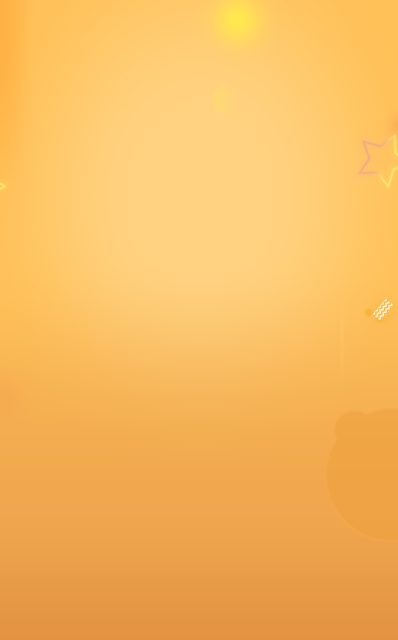
Give the GLSL for this background, as a WebGL 1 fragment shader.

```glsl
precision highp float;
// Warm amber backdrop with a soft glow, neon stars, a small sweet and a faint cloud.

uniform vec2 u_resolution;

#define ASPECT 0.621
#define GLOW_CENTER vec2(0.313, 0.694)
#define GLOW_COLOR vec3(1.0, 0.825, 0.51)
#define EDGE_COLOR vec3(1.0, 0.757, 0.345)
#define FLOOR_COLOR vec3(0.938, 0.65, 0.305)
#define BASE_COLOR vec3(0.892, 0.582, 0.262)
#define SUN_COLOR vec3(1.0, 0.925, 0.29)
#define NEON_YELLOW vec3(1.0, 0.92, 0.43)
#define NEON_PINK vec3(0.94, 0.66, 0.54)
#define STAR_RADIUS 0.042
#define STAR_INNER 0.52
#define STAR_STROKE 0.0013

const float PI = 3.14159265;

float halo(vec2 p, vec2 center, float radius) {
    vec2 d = (p - center) / radius;
    return exp(-dot(d, d));
}

float fill(float dist, float soft) {
    return 1.0 - smoothstep(-soft, soft, dist);
}

float segmentDistance(vec2 p, vec2 a, vec2 b) {
    vec2 ab = b - a;
    return length(p - a - ab * clamp(dot(p - a, ab) / dot(ab, ab), 0.0, 1.0));
}

// Distance to the outline of a five-pointed star, folded into half a point
float starOutline(vec2 p, float turn) {
    float sector = 0.4 * PI;
    float a = atan(p.y, p.x) - turn + 0.5 * sector;
    a = abs(mod(a, sector) - 0.5 * sector);
    vec2 folded = length(p) * vec2(cos(a), sin(a));
    vec2 notch = STAR_INNER * STAR_RADIUS * vec2(cos(0.2 * PI), sin(0.2 * PI));
    return segmentDistance(folded, vec2(STAR_RADIUS, 0.0), notch);
}

vec3 backdrop(vec2 p) {
    float d = length((p - GLOW_CENTER) * vec2(1.0, 0.78));
    vec3 color = mix(GLOW_COLOR, EDGE_COLOR, smoothstep(0.08, 0.36, d));
    color = mix(color, FLOOR_COLOR, 1.0 - smoothstep(0.17, 0.61, p.y));
    color = mix(color, BASE_COLOR, 1.0 - smoothstep(0.0, 0.21, p.y));
    float leftShade = (1.0 - smoothstep(0.0, 0.06, p.x)) * smoothstep(0.62, 0.95, p.y);
    return mix(color, vec3(1.0, 0.68, 0.25), 0.8 * leftShade);
}

void addStar(inout vec3 color, vec2 p, float turn, vec3 ink, float px) {
    float d = starOutline(p, turn);
    color = mix(color, ink, 0.3 * exp(-d / 0.004));
    color = mix(color, ink, 0.9 * fill(d - STAR_STROKE, px));
}

// Tilted white sweet with zigzag stripes and golden ends
void addSweet(inout vec3 color, vec2 p, float px) {
    vec3 gold = vec3(0.95, 0.69, 0.19);
    color = mix(color, gold, 0.3 * halo(p, vec2(0.0), 0.018));
    color = mix(color, gold, 0.7 * fill(length(p + vec2(0.023, 0.004)) - 0.006, 2.0 * px));
    color = mix(color, gold, 0.6 * fill(length((p + vec2(0.005, 0.016)) * vec2(0.6, 1.0)) - 0.004, 2.0 * px));
    vec2 axis = vec2(0.648, 0.762);
    vec2 q = vec2(dot(p, axis), dot(p, vec2(-axis.y, axis.x)));
    vec2 box = abs(q) - vec2(0.016, 0.008);
    float body = fill(max(box.x, box.y), px);
    float zigzag = abs(fract(q.x / 0.007) - 0.5) * 0.005;
    float stripe = abs(fract((q.y + zigzag) / 0.006) - 0.5) * 0.006;
    color = mix(color, gold, 0.6 * body);
    color = mix(color, vec3(1.0, 0.98, 0.92), 0.9 * body * fill(stripe - 0.0016, px));
}

void main() {
    vec2 p = gl_FragCoord.xy / u_resolution * vec2(ASPECT, 1.0);
    float px = 1.0 / u_resolution.y;
    vec3 color = backdrop(p);

    // Soft lights
    color = mix(color, SUN_COLOR, 0.9 * halo(p, vec2(0.371, 0.969), 0.035));
    vec2 moon = p - vec2(0.353, 0.844);
    float moonFade = 1.0 - smoothstep(-0.02, 0.022, moon.x);
    color = mix(color, vec3(1.0, 0.86, 0.42), 0.65 * moonFade * fill(length(moon) - 0.022, 2.0 * px));

    // Rosy tints at the sides
    color = mix(color, vec3(0.98, 0.63, 0.32), 0.6 * halo(p, vec2(0.625, 0.803), 0.018));
    color = mix(color, vec3(0.95, 0.61, 0.29), 0.35 * halo(p, vec2(0.0, 0.38), 0.035));

    // Faint cloud in the lower right
    float cloud = min(length(p - vec2(0.553, 0.327)) - 0.032,
                      length(p - vec2(0.612, 0.258)) - 0.104);
    color = mix(color, vec3(0.935, 0.63, 0.24), 0.6 * fill(cloud, 0.004));
    color = mix(color, vec3(0.98, 0.72, 0.34), 0.3 * fill(abs(cloud) - 0.001, 2.0 * px));

    // Thin vertical ray
    float ray = smoothstep(0.40, 0.44, p.y) * (1.0 - smoothstep(0.48, 0.56, p.y));
    color = mix(color, GLOW_COLOR, 0.2 * ray * fill(abs(p.x - 0.534) - 0.002, 2.0 * px));

    // Neon stars and sweet
    vec2 rightStar = p - vec2(0.598, 0.750);
    vec3 ink = mix(NEON_PINK, NEON_YELLOW, smoothstep(-0.012, 0.012, rightStar.x - 0.3 * rightStar.y));
    addStar(color, rightStar, 1.135, ink, px);
    addStar(color, p - vec2(-0.034, 0.709), 0.0, NEON_YELLOW, px);
    addSweet(color, p - vec2(0.598, 0.516), px);

    gl_FragColor = vec4(color, 1.0);
}
```
